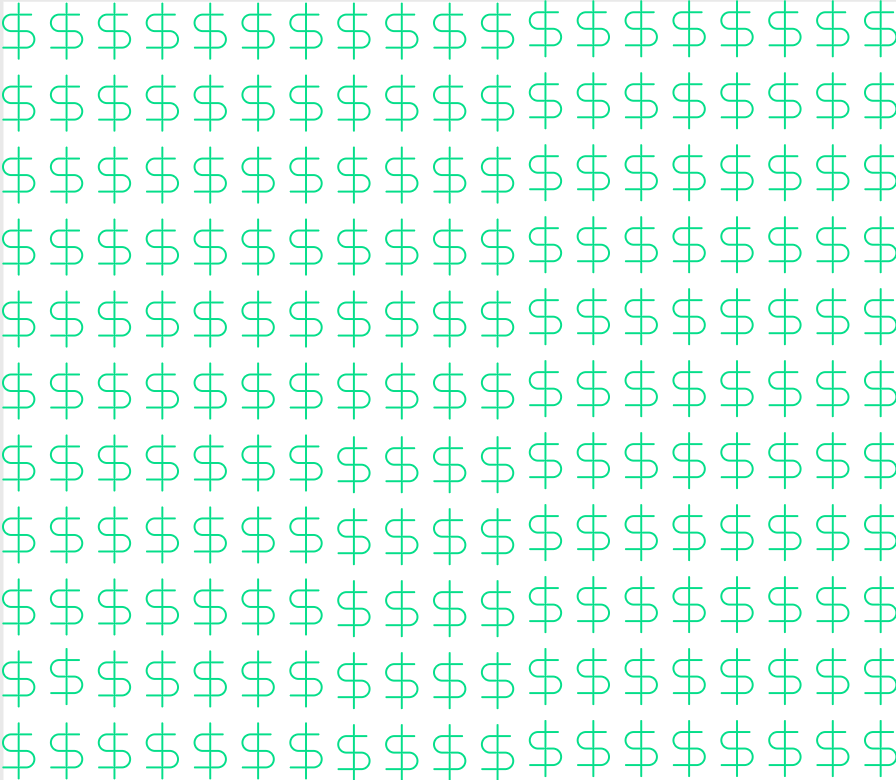
Reproduce this pattern procedurally as a WebGL 1 fragment shader.

```glsl
precision highp float;

// A sheet of thin green S-curves crossed by upright bars, 19 columns by 11 rows.
// Each cell measures distance to segments and half rings; a few blocks of
// cells sit slightly off the grid, and pale rules edge the top and left.

uniform vec2 u_resolution;

// All lengths are in column pitches.
const float COLUMNS_ACROSS = 18.71;
const float ROW_PITCH = 1.503;
const vec2 FIRST_CENTER = vec2(0.39, 0.65);
const float STROKE_WIDTH = 0.041;
const float BAR_HALF_HEIGHT = 0.575;
const float BOWL_RADIUS = 0.1725;
const float BOWL_OFFSET = 0.155;
const float TOP_REACH = 0.26;
const float BOTTOM_REACH = 0.32;
const vec2 RULE_WIDTH = vec2(0.073, 0.037);

const vec3 PAPER = vec3(1.0);
const vec3 INK = vec3(0.02, 0.87, 0.54);
const vec3 RULE_GREY = vec3(0.915);

float segmentDistance(vec2 p, vec2 a, vec2 b) {
  vec2 ab = b - a;
  float t = clamp(dot(p - a, ab) / dot(ab, ab), 0.0, 1.0);
  return length(p - a - ab * t);
}

// Left-facing half ring with a straight arm along its top.
float hookDistance(vec2 p, float reach) {
  vec2 center = vec2(-BOWL_OFFSET, BOWL_RADIUS);
  vec2 q = p - center;
  float ring = q.x < 0.0 ? abs(length(q) - BOWL_RADIUS) : 1.0;
  float top = 2.0 * BOWL_RADIUS;
  float arm = segmentDistance(p, vec2(center.x, top), vec2(reach, top));
  return min(ring, arm);
}

// Two opposed hooks joined by a middle stroke, with an upright bar.
float motifDistance(vec2 p) {
  float hooks = min(hookDistance(p, TOP_REACH), hookDistance(-p, BOTTOM_REACH));
  float middle = segmentDistance(p, vec2(-BOWL_OFFSET, 0.0), vec2(BOWL_OFFSET, 0.0));
  float bar = segmentDistance(p, vec2(0.0, -BAR_HALF_HEIGHT), vec2(0.0, BAR_HALF_HEIGHT));
  return min(min(hooks, middle), bar);
}

// 1 when low <= value <= high, for whole-number cell indices.
float inRange(float value, float low, float high) {
  return step(low - 0.5, value) * step(value, high + 0.5);
}

// Upward misplacement of a cell: raised right block, sunken lower block,
// and one stray cell near the lower left.
float cellLift(vec2 cell) {
  float raised = inRange(cell.x, 11.0, 18.0);
  float sunken = inRange(cell.x, 7.0, 10.0) * inRange(cell.y, 6.0, 10.0);
  float stray = inRange(cell.x, 1.0, 1.0) * inRange(cell.y, 9.0, 9.0);
  return 0.049 * (raised + stray) - 0.036 * sunken;
}

// Box-filtered coverage of a stroke, also valid below one pixel wide.
float strokeCoverage(float d, float width, float pixel) {
  float outer = clamp((d + 0.5 * width) / pixel + 0.5, 0.0, 1.0);
  float inner = clamp((d - 0.5 * width) / pixel + 0.5, 0.0, 1.0);
  return outer - inner;
}

// Coverage of a band starting at the canvas edge.
float edgeCoverage(float position, float width, float pixel) {
  return clamp((width - position) / pixel + 0.5, 0.0, 1.0);
}

void main() {
  float pixel = COLUMNS_ACROSS / u_resolution.x;
  // Position measured right and down from the upper left corner.
  vec2 pos = vec2(gl_FragCoord.x, u_resolution.y - gl_FragCoord.y) * pixel;

  // Grid cell and local position with y pointing up.
  vec2 pitch = vec2(1.0, ROW_PITCH);
  vec2 cell = floor((pos - FIRST_CENTER) / pitch + 0.5);
  vec2 local = pos - FIRST_CENTER - cell * pitch;
  local.y = -local.y - cellLift(cell);

  // Pale rules below, green strokes above.
  float rule = max(edgeCoverage(pos.x, RULE_WIDTH.x, pixel),
                   edgeCoverage(pos.y, RULE_WIDTH.y, pixel));
  float ink = strokeCoverage(motifDistance(local), STROKE_WIDTH, pixel);
  vec3 color = mix(PAPER, RULE_GREY, rule);
  color = mix(color, INK, ink);
  gl_FragColor = vec4(color, 1.0);
}
```
